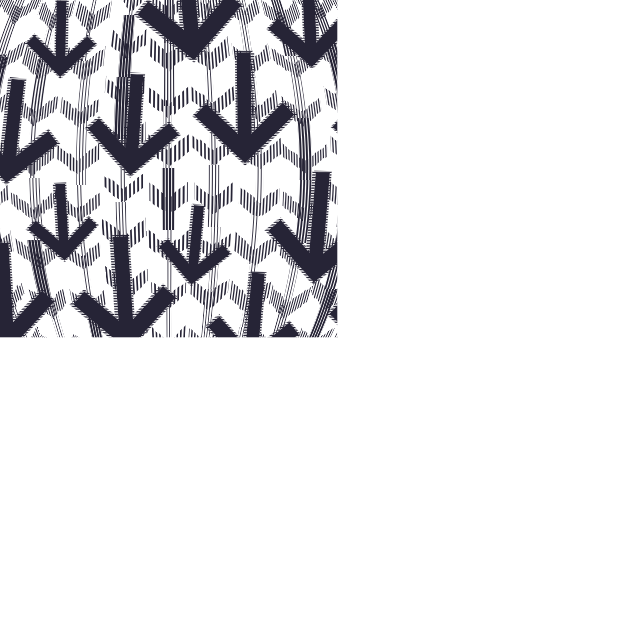
Give the GLSL for this pattern, as a Shadertoy shader.

```glsl
#define PANEL 0.527       // side of the printed square, in canvas units
#define COLUMN 0.135      // spacing of hatched columns, in panel units
#define ROW 0.142         // spacing of hatched chevrons
#define SLOPE 0.75        // steepness of chevron arms
#define BULGE 0.20        // how far the columns bow outwards
#define HATCH 0.0078      // finest line spacing
#define BAND 0.31         // chevron thickness as a share of a row
#define ARROW_STEP vec2(0.185, 0.58)
#define ARROW_TILT 0.13
#define FRINGE 0.011      // width of the hatched arrow edge

const vec3 INK = vec3(0.15, 0.14, 0.21);
const vec3 PAPER = vec3(1.0);

float hash(vec2 p) {
    vec3 q = fract(p.xyx * vec3(0.1031, 0.1030, 0.0973));
    q += dot(q, q.yzx + 33.33);
    return fract((q.x + q.y) * q.z);
}

// Antialiased inside of a signed distance
float fill(float d, float px) {
    return clamp(0.5 - d / (1.1 * px), 0.0, 1.0);
}

float stripes(float x, float pitch, float duty, float px) {
    return fill((abs(fract(x / pitch) - 0.5) - 0.5 * duty) * pitch, px);
}

float box(vec2 p, vec2 lower, vec2 upper) {
    vec2 d = abs(p - 0.5 * (lower + upper)) - 0.5 * (upper - lower);
    return max(d.x, d.y);
}

// Arrow with its tip at the origin, shaft rising along +y
float arrow(vec2 p) {
    float shaft = box(p, vec2(-0.023, 0.03), vec2(0.023, 0.36));
    vec2 side = vec2(abs(p.x), p.y);
    vec2 along = vec2(0.72, 0.694);
    vec2 arm = vec2(dot(side, along), dot(side, vec2(-along.y, along.x)));
    return min(shaft, box(arm, vec2(-0.02, 0.0), vec2(0.225, 0.054)));
}

// Bowed columns of chevrons and stems drawn with fine upright lines
float hatching(vec2 p, float px) {
    float lift = 2.0 * p.y - 1.0;
    float x = (p.x - 0.5) / (1.0 - BULGE * lift * lift);
    float column = floor(x / COLUMN + 0.5);
    float local = x - column * COLUMN;
    float seed = hash(vec2(column + 20.0, 3.0));
    float middle = 1.0 - min(abs(column) / 3.0, 1.0);
    float pitch = HATCH * (1.0 + 0.55 * middle + 0.2 * seed);

    // Chevrons, with ragged ends on every line
    float row = (p.y + SLOPE * abs(local)) / ROW + 0.45 * seed;
    vec2 id = vec2(column + 20.0, floor(row) + 10.0);
    float ragged = hash(vec2(floor(x / pitch) + 300.0, id.y)) - 0.5;
    float thick = BAND * (0.8 + 0.45 * hash(id)) + 0.12 * ragged;
    float band = (abs(fract(row) - 0.5) - 0.5 * thick) * ROW;
    float reach = COLUMN * (0.42 + 0.1 * hash(id + 7.0));
    float ink = fill(max(band, abs(local) - reach), px)
              * stripes(x, pitch, 0.45, px);

    // Stems: bundles of lines, now and then nearly solid
    float stemRow = floor(p.y / (1.3 * ROW) + 3.0 * seed);
    float weight = hash(vec2(column + 50.0, stemRow + 30.0));
    float shift = 0.02 * (hash(vec2(stemRow + 9.0, column + 40.0)) - 0.5);
    float halfWidth = mix(0.008, 0.021, weight);
    float duty = mix(0.28, 0.8, smoothstep(0.55, 1.0, weight));
    float stem = fill(abs(local - shift) - halfWidth, px)
               * stripes(local - shift, 1.2 * HATCH, duty, px);
    return max(ink, stem);
}

// Staggered bold arrows: x holds the solid body, y the hatched edge
vec2 boldArrows(vec2 p, float px) {
    vec2 ink = vec2(0.0);
    for (int c = 0; c < 7; c++) {
        for (int r = 0; r < 4; r++) {
            vec2 id = vec2(float(c), float(r));
            float a = hash(id + 11.0), b = hash(id + 23.0), e = hash(id + 37.0);
            float stagger = mod(id.x, 2.0) < 0.5 ? 0.49 : 0.22;
            vec2 tip = ARROW_STEP * vec2(id.x, id.y - 1.0) + vec2(0.0, stagger);
            tip += vec2(0.05, 0.12) * (vec2(a, b) - 0.5);
            float size = mix(0.6, 1.02, e);
            float tilt = ARROW_TILT * (2.0 * b - 1.0);
            vec2 q = (p - tip) * vec2(1.0, -1.0);
            q = mat2(cos(tilt), sin(tilt), -sin(tilt), cos(tilt)) * q / size;
            vec2 offset = vec2(a < 0.5 ? -FRINGE : FRINGE, 0.0);
            float edge = min(arrow(q) - 0.5 * FRINGE, arrow(q + offset));
            ink = max(ink, vec2(fill(arrow(q) * size, px), fill(edge * size, px)));
        }
    }
    ink.y *= stripes(p.y, HATCH, 0.5, px);
    return ink;
}

void mainImage(out vec4 fragColor, in vec2 fragCoord) {
    // Panel coordinates: origin at its top left, y pointing down
    vec2 uv = fragCoord / iResolution.xy;
    vec2 p = vec2(uv.x, 1.0 - uv.y) / PANEL;
    float px = 1.0 / (PANEL * iResolution.y);

    vec2 bold = boldArrows(p, px);
    float ink = max(hatching(p, px), max(bold.x, bold.y));
    ink *= fill(max(p.x, p.y) - 1.0, px);
    fragColor = vec4(mix(PAPER, INK, ink), 1.0);
}
```
